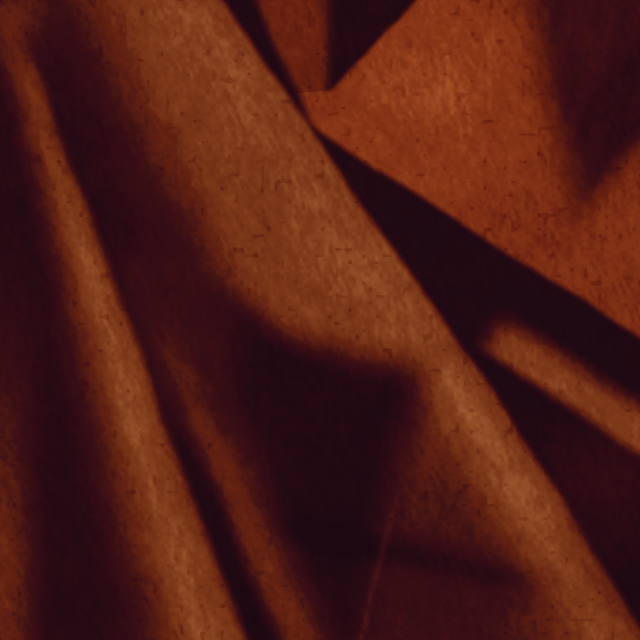
A Shadertoy shader for this texture:

```glsl
// Draped velvet cloth: rust-coloured diagonal folds with deep plum shadows.
#define SHADOW vec3(0.115, 0.033, 0.070)
#define PLUM   vec3(0.210, 0.050, 0.080)
#define RUST   vec3(0.380, 0.128, 0.068)
#define AMBER  vec3(0.475, 0.205, 0.090)
#define SHEEN  vec3(0.640, 0.370, 0.200)
#define GRAIN  0.13
#define WEAVE  170.0
#define WOBBLE 0.016

float hash(vec2 p) {
    vec3 q = fract(vec3(p.xyx) * 0.1031);
    q += dot(q, q.yzx + 33.33);
    return fract((q.x + q.y) * q.z);
}

float noise(vec2 p) {
    vec2 i = floor(p), f = fract(p);
    f = f * f * (3.0 - 2.0 * f);
    return mix(mix(hash(i), hash(i + vec2(1, 0)), f.x),
               mix(hash(i + vec2(0, 1)), hash(i + vec2(1, 1)), f.x), f.y);
}

float fbm(vec2 p) {
    float sum = 0.0, amp = 0.5;
    for (int i = 0; i < 4; i++) {
        sum += amp * noise(p);
        p = p * 2.03 + 17.1;
        amp *= 0.5;
    }
    return sum;
}

// Cubic through four values at t = 0, 1/3, 2/3, 1.
float track(float t, vec4 k) {
    vec4 d = t - vec4(0, 1, 2, 3) / 3.0;
    vec4 w = vec4(d.y * d.z * d.w, d.x * d.z * d.w, d.x * d.y * d.w, d.x * d.y * d.z);
    return dot(k * vec4(-4.5, 13.5, -13.5, 4.5), w);
}

float bump(float x, float width) { return exp(-x * x / (width * width)); }

// Soft step centred on zero.
float edge(float d, float soft) { return smoothstep(-soft, soft, d); }

// Narrow folds on the left side.
float leftFolds(vec2 p) {
    float light = 0.14 + 0.10 * bump(p.x - 0.13 - 0.38 * p.y, 0.06);
    light += 0.40 * smoothstep(0.085, 0.0, p.x) * smoothstep(0.35, 0.95, p.y);
    light += 0.32 * bump(length(p - vec2(0.015, 0.03)), 0.06);

    // Reddish strip, stronger toward the bottom.
    float strip = p.x - track(p.y, vec4(0.08, 0.18, 0.315, 0.465));
    light += 0.36 * smoothstep(0.3, 0.8, p.y) * bump(strip, 0.036);

    // Widening fold with a crisp right side and a dark valley beside it.
    float d = track(p.y, vec4(0.02, 0.138, 0.26, 0.388)) - p.x;
    float width = 0.035 + 0.165 * p.y;
    light *= 1.0 - 0.65 * bump(d + 0.025, 0.025) * smoothstep(0.5, 0.8, p.y);
    float body = edge(d, 0.012) * smoothstep(width * 1.15, width * 0.3, d);
    float ridge = 0.54 + 0.26 * bump(d - 0.35 * width, 0.3 * width) * smoothstep(0.1, 0.4, p.y);
    return mix(light, ridge, body * smoothstep(0.03, 0.12, p.y));
}

// Broad diagonal fold; d is the distance inward from its right side.
float mainFold(float light, vec2 p, float d) {
    float pocket = smoothstep(0.23, 0.36, p.x - 0.12 * p.y) * smoothstep(0.42, 0.58, p.y);
    pocket *= smoothstep(0.0, 0.06, p.x - track(p.y, vec4(0.12, 0.22, 0.355, 0.50)));
    light = mix(light, 0.11, pocket);

    float left = p.x - track(p.y, vec4(0.145, 0.30, 0.46, 0.6));
    float hem = 0.565 - 1.4 * (p.x - 0.63) * (p.x - 0.63) - p.y;
    float lobe = edge(left, 0.065) * edge(hem, 0.045);
    float glow = 0.66 + 0.13 * bump(d - 0.07, 0.07) + 0.07 * bump(length(p - vec2(0.45, 0.43)), 0.1);
    light = mix(light, glow, lobe);

    // Lower tail, split from the pocket by a slanted crease.
    float crease = p.x - 0.677 + 0.266 * (p.y - 0.56);
    float tail = smoothstep(-0.06, 0.04, crease) * edge(p.y - 0.54, 0.025);
    float body = 0.40 - 0.14 * smoothstep(0.72, 0.92, p.y);
    body += 0.46 * bump(d - 0.06, 0.065) + 0.16 * smoothstep(0.9, 1.0, p.y) * bump(d - 0.14, 0.07);
    light = mix(light, body, tail);
    light += 0.14 * bump(crease, 0.006) * smoothstep(0.72, 0.88, p.y);
    float wrinkle = bump(p.y - 0.83 - 0.2 * (p.x - 0.45), 0.025);
    return light - 0.13 * wrinkle * smoothstep(0.4, 0.5, p.x) * smoothstep(0.08, 0.18, d);
}

// Shadowed gap with a lit strip, and the flap above it; returns light and flap mask.
vec2 rightFolds(vec2 p, float streak) {
    float light = 0.09 + 0.13 * bump(length(p - vec2(0.95, 0.75)), 0.09);
    vec2 q = p - vec2(0.76, 0.52);
    float along = dot(q, vec2(0.85, 0.53)), across = dot(q, vec2(-0.53, 0.85));
    float strip = smoothstep(-0.055, -0.005, across) * smoothstep(0.042, 0.015, across);
    light = mix(light, 0.76, strip * smoothstep(-0.02, 0.045, along));

    float flap = edge(p.x - 0.40 - 0.45 * p.y, 0.012) * edge(0.2 + 0.64 * (p.x - 0.49) - p.y, 0.009);
    float cloth = 0.62 + 0.18 * bump(length((p - vec2(0.67, 0.15)) * vec2(1.0, 0.8)), 0.14);
    float slant = p.x - 0.651 + 0.94 * p.y;
    cloth = mix(0.50, cloth, smoothstep(-0.01, 0.02, slant + 0.5 * smoothstep(0.14, 0.17, p.y)));
    float notch = edge(p.x - 0.512, 0.016) * edge(-slant, 0.008);
    cloth = mix(cloth, 0.10, notch * smoothstep(0.155, 0.135, p.y));

    // Dark hollow on the far right.
    float hollow = edge(p.x - 0.83 - 0.22 * p.y, 0.045) * edge(0.325 - 1.1 * (p.x - 0.91) - p.y, 0.04);
    cloth = mix(cloth, 0.06 + 0.30 * streak, hollow);
    return vec2(mix(light, cloth, flap), flap);
}

vec3 dye(float light) {
    vec3 c = mix(SHADOW, PLUM, smoothstep(0.05, 0.26, light));
    c = mix(c, RUST, smoothstep(0.22, 0.52, light));
    c = mix(c, AMBER, smoothstep(0.48, 0.70, light));
    return mix(c, SHEEN, smoothstep(0.66, 1.05, light));
}

void mainImage(out vec4 fragColor, in vec2 fragCoord) {
    vec2 uv = fragCoord / iResolution.xy;
    vec2 p = vec2(uv.x, 1.0 - uv.y); // y runs down the drape
    vec2 cloth = p + WOBBLE * (vec2(fbm(p * 9.0), fbm(p * 9.0 + 40.0)) - 0.47);

    // Folds, with the broad one lying against the right-hand gap.
    float streak = fbm(vec2(p.x * 22.0 + p.y * 5.0, p.y * 5.0));
    float d = track(cloth.y, vec4(0.349, 0.578, 0.805, 1.01)) - cloth.x;
    float front = edge(d, 0.010);
    vec2 right = rightFolds(cloth, streak);
    float light = mix(right.x, mainFold(leftFolds(cloth), cloth, d), front);

    // Nap: fine weave, slanted fibres and sparse dark flecks.
    float weave = noise(p * WEAVE) + noise(p * WEAVE * vec2(0.9, 0.35) + 9.0) - 1.0;
    float fibre = noise(vec2(p.x * 150.0 - p.y * 75.0, p.y * 45.0 + p.x * 20.0)) - 0.5;
    float fleck = smoothstep(0.80, 0.95, noise(p * 95.0 + 61.0));
    float lit = smoothstep(0.1, 0.75, light);
    light += GRAIN * (0.3 + 0.7 * lit) * (0.65 * weave + 0.8 * fibre);
    light += 0.18 * (fbm(p * 14.0) - 0.47) * (0.4 + 0.6 * lit) - 0.13 * fleck * lit;

    vec3 color = dye(light);
    color *= mix(vec3(1.0), vec3(1.08, 0.94, 0.88), right.y * (1.0 - front) * lit);
    fragColor = vec4(color, 1.0);
}
```
